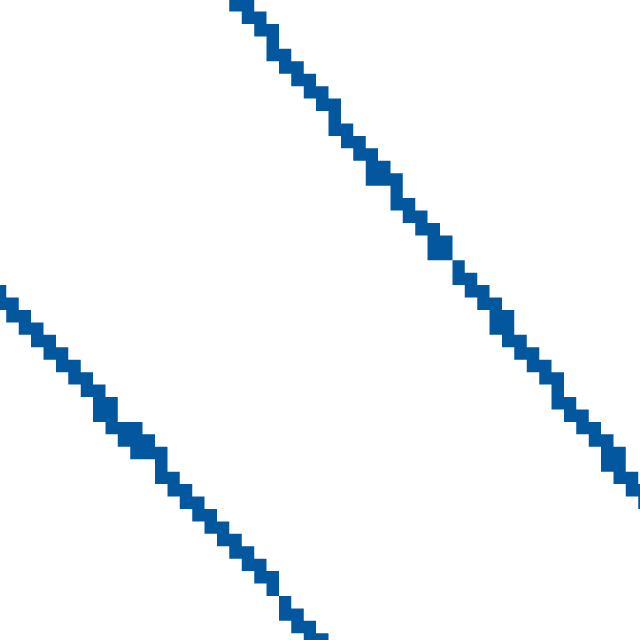
Write a Shadertoy shader that draws this pattern.

```glsl
// Two stepped blue diagonals on white, drawn on a coarse grid of square cells.
// Each row fills a short span of columns; the span moves one column per row,
// pausing at regular intervals, with a few thickened or thinned steps.

bool isOneOf(float row, vec4 rows) {
    return any(equal(vec4(row), rows));
}

// Last filled column of each staircase, rows counted from the top
float upperEnd(float row) {
    return 19.0 + row - floor((row + 2.65) / 5.6);
}

float lowerEnd(float row) {
    return row - 24.0 - max(floor((row - 27.0) / 10.0), 0.0);
}

bool inSpan(float column, float first, float last) {
    return column >= first && column <= last;
}

// Each span begins where the row above ended, apart from irregular steps
bool upperStair(vec2 cell) {
    float first = upperEnd(cell.y - 1.0);
    if (isOneOf(cell.y, vec4(14.0, 20.0, 26.0, 37.0))) first -= 1.0;
    if (cell.y == 21.0) first += 1.0;
    return inSpan(cell.x, first, upperEnd(cell.y));
}

bool lowerStair(vec2 cell) {
    float first = lowerEnd(cell.y - 1.0);
    float last = lowerEnd(cell.y);
    if (isOneOf(cell.y, vec4(33.0, 34.0, 35.0, 36.0))) first -= 1.0;
    if (cell.y == 33.0) last -= 1.0;
    if (cell.y == 48.0) first += 1.0;
    return inSpan(cell.x, first, last);
}

float ink(vec2 uv) {
    vec2 cell = floor(vec2(uv.x, 1.0 - uv.y) * vec2(51.65, 51.47) + vec2(-0.51, 0.07));
    return upperStair(cell) || lowerStair(cell) ? 1.0 : 0.0;
}

void mainImage(out vec4 fragColor, in vec2 fragCoord) {
    // Average a 4 by 4 grid of samples to smooth the cell edges
    float coverage = 0.0;
    for (int i = 0; i < 16; i++) {
        vec2 offset = (vec2(i % 4, i / 4) + 0.5) / 4.0 - 0.5;
        coverage += ink((fragCoord + offset) / iResolution.xy) / 16.0;
    }
    fragColor = vec4(mix(vec3(1.0), vec3(0.01, 0.34, 0.62), coverage), 1.0);
}
```
